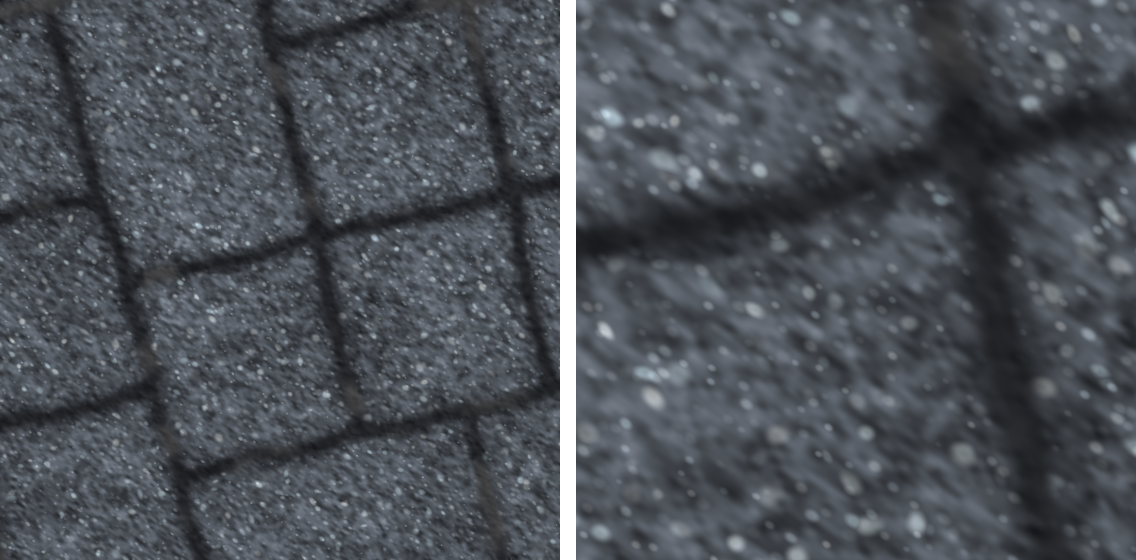
Left: the whole. Right: its middle third, enlarged.
Reproduce this texture procedurally as a Shadertoy shader.

```glsl
// Tilted dark stone paving: staggered square setts, one tall and one wide course,
// with soft shadowed joints. Each sett is a rounded box found from a local grid;
// slanted value noise gives the grain and jittered cells give the pale mineral flecks.

float hash(vec2 p) {
    return fract(sin(dot(p, vec2(127.1, 311.7))) * 43758.5453);
}

float noise(vec2 p) {
    vec2 i = floor(p), f = fract(p);
    f = f * f * (3.0 - 2.0 * f);
    return mix(mix(hash(i), hash(i + vec2(1, 0)), f.x),
               mix(hash(i + vec2(0, 1)), hash(i + vec2(1, 1)), f.x), f.y);
}

// Depth inside the sett at q (negative in the joint); id receives its corner.
float settDepth(vec2 q, out vec2 id) {
    vec2 phase = vec2(0.104, 0.185), pitch = vec2(0.351, 0.358);
    if (q.x < 0.104) {
        phase.y = 0.024;                        // staggered left column
    } else if (q.y > 0.901) {
        pitch.x = 0.543;                        // wide lower course
    } else if (q.x < 0.455 && q.y < 0.543) {
        phase.y = 0.016;                        // tall sett
        pitch.y = 0.527;
    }
    id = phase + pitch * floor((q - phase) / pitch);
    vec2 e = abs(q - id - 0.5 * pitch) - 0.5 * pitch + 0.03;
    return 0.03 - length(max(e, 0.0)) - min(max(e.x, e.y), 0.0);
}

// Pale flecks: x is brightness, y is a warm-to-cool tint.
vec2 flecks(vec2 p) {
    vec2 cell = floor(p), best = vec2(0.0, 0.5);
    for (int y = -1; y <= 1; y++)
    for (int x = -1; x <= 1; x++) {
        vec2 c = cell + vec2(x, y);
        vec2 center = c + vec2(hash(c), hash(c + 17.3));
        float size = mix(0.2, 0.48, hash(c + 5.7));
        float glow = pow(hash(c + 31.9), 3.0);
        float v = glow * smoothstep(size, size * 0.25, length(p - center));
        if (v > best.x) best = vec2(v, hash(c + 47.1));
    }
    return best;
}

void mainImage(out vec4 fragColor, in vec2 fragCoord) {
    vec2 p = fragCoord / iResolution.xy;
    p.y = 1.0 - p.y;

    // Tilt the paving, lean the left joint and roughen the edges
    vec2 q = vec2(dot(p, vec2(0.974, -0.225)), dot(p, vec2(0.225, 0.974)));
    q.x -= 0.045 * (q.y - 0.55) * smoothstep(0.4, 0.1, q.x);
    q += 0.014 * (vec2(noise(p * 11.0), noise(p * 11.0 + 40.0)) - 0.5);
    q += 0.006 * (vec2(noise(p * 45.0), noise(p * 45.0 + 70.0)) - 0.5);

    vec2 id;
    float depth = settDepth(q, id);
    float stone = smoothstep(0.002, 0.024, depth);

    // Grain runs along a slanted axis
    vec2 g = vec2(dot(p, vec2(0.82, 0.57)), dot(p, vec2(-0.57, 0.82)));
    vec2 bend = 0.012 * vec2(noise(p * 30.0), noise(p * 30.0 + 9.0));
    float grain = 0.20 * (noise((g + bend) * vec2(62, 125)) - 0.5)
                + 0.13 * (noise(g * vec2(120, 220) + 31.0) - 0.5);
    float mottle = 0.07 * (noise(p * 9.0 + 3.0) - 0.5)
                 + 0.05 * (noise(p * 24.0 + 8.0) - 0.5);

    vec2 large = flecks((g + bend) * vec2(42, 56));
    vec2 small = flecks(g * vec2(70, 100) + 13.0);

    // Sett surface, shaded towards its rim
    float light = 0.317 + 0.03 * (hash(id) - 0.5) + grain + mottle;
    light *= mix(0.82, 1.0, smoothstep(0.01, 0.05, depth));
    vec3 color = light * vec3(0.935, 1.0, 1.09);
    color += 0.32 * large.x * mix(vec3(1.03, 1.0, 0.92), vec3(0.85, 1.02, 1.05), large.y);
    color += 0.20 * small.x * mix(vec3(1.03, 1.0, 0.95), vec3(0.9, 1.0, 1.05), small.y);

    // Joint: dark crevice with patches of dust
    float dust = smoothstep(0.5, 0.85, noise(p * 14.0 + 21.0));
    vec3 joint = mix(vec3(0.13, 0.137, 0.15), vec3(0.25, 0.25, 0.255), dust);
    joint += 0.35 * grain;

    fragColor = vec4(clamp(mix(joint, color, stone), 0.0, 1.0), 1.0);
}
```
